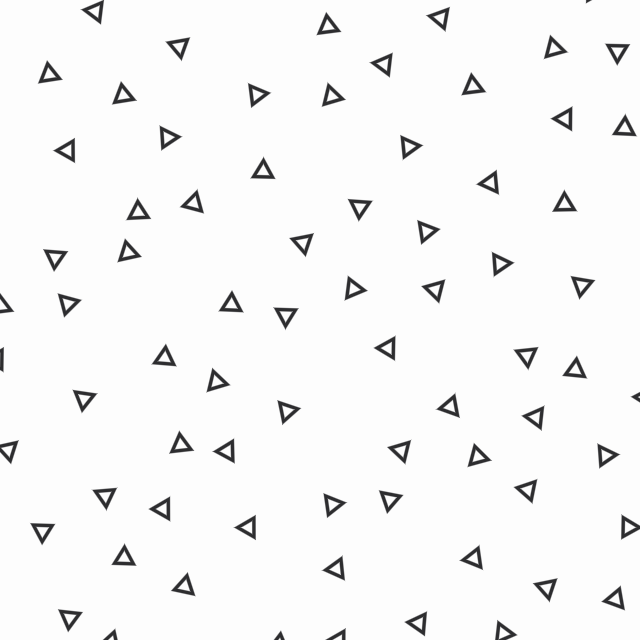
Reproduce this pattern procedurally as a WebGL 1 fragment shader.

```glsl
precision highp float;
// Small outlined triangles, evenly scattered and randomly turned on near-white paper.

uniform vec2 u_resolution;

#define SPACING   0.1294   // distance between neighbours in a row
#define JITTER    0.25     // largest shift, as a part of the cell
#define GRID_TURN 0.36     // tilt of the hidden lattice, radians
#define INRADIUS  0.0112   // centre to the outer edge of a side
#define STROKE    0.0055   // line thickness
#define SOFTNESS  0.0013   // half width of the edge blend
#define PAPER     vec3(0.992)
#define INK       vec3(0.175, 0.175, 0.185)

const float TAU = 6.2831853;

// Three random values in 0..1 per cell
vec3 hash32(vec2 p) {
    vec3 q = fract(p.xyx * vec3(0.1031, 0.1030, 0.0973));
    q += dot(q, q.yxz + 33.33);
    return fract((q.xxy + q.yzz) * q.zyx);
}

mat2 rotation(float angle) {
    float c = cos(angle), s = sin(angle);
    return mat2(c, s, -s, c);
}

// Distance to the sides of an equilateral triangle, keeping sharp corners
float triangleDistance(vec2 p, float inradius) {
    return max(abs(p.x) * 0.8660254 + p.y * 0.5, -p.y) - inradius;
}

void main() {
    vec2 uv = gl_FragCoord.xy / min(u_resolution.x, u_resolution.y);

    // Tilted lattice with every other row shifted by half a cell
    vec2 cellSize = SPACING * vec2(1.0, 0.8660254);
    vec2 grid = rotation(GRID_TURN) * uv / cellSize + 40.0;
    float row = floor(grid.y);
    grid.x += 0.5 * mod(row, 2.0);
    vec2 cell = floor(grid);

    // Shifted and turned triangle; it always stays inside its own cell
    vec3 rnd = hash32(cell + 7.0);
    vec2 center = 0.5 + JITTER * (2.0 * rnd.xy - 1.0);
    vec2 p = rotation(TAU * rnd.z) * ((grid - cell - center) * cellSize);

    // Outline drawn inwards from the outer edge
    float d = triangleDistance(p, INRADIUS - 0.5 * STROKE);
    float outline = abs(d) - 0.5 * STROKE;
    float blend = max(SOFTNESS, 0.6 / min(u_resolution.x, u_resolution.y));
    float ink = 1.0 - smoothstep(-blend, blend, outline);

    gl_FragColor = vec4(mix(PAPER, INK, ink), 1.0);
}
```
